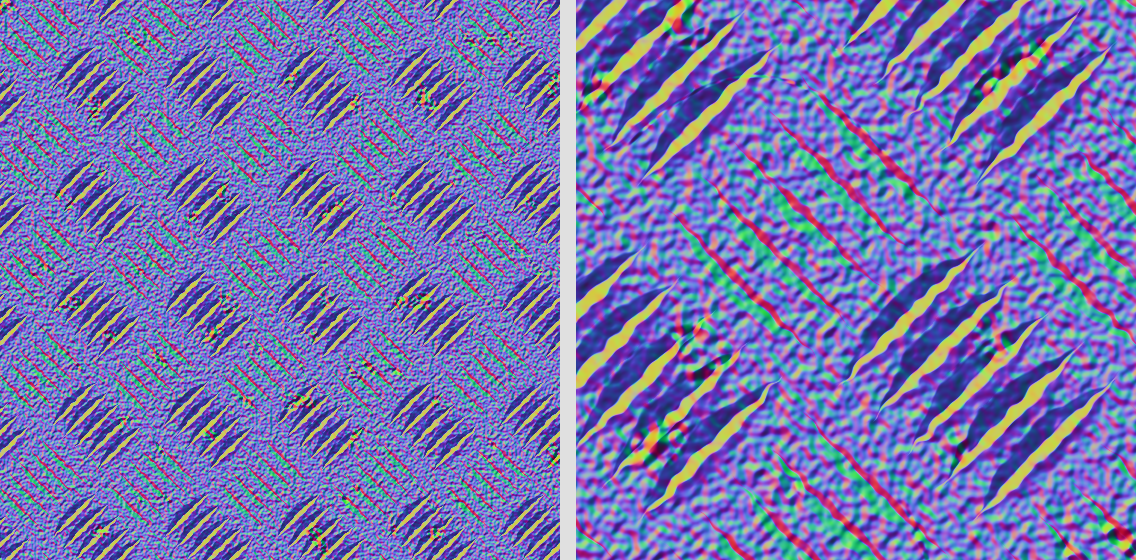
Left: the whole. Right: its middle third, enlarged.
Give the GLSL for this texture map, as a Shadertoy shader.

```glsl
// Tangent-space normal map of worn steel tread plate, five by five repeats.
// Two groups of five tapered bars, at right angles, add their side slopes to
// a grainy floor; the summed slope is normalised and encoded as a colour.

const float REPEATS = 5.0;
const float BAR_PITCH = 0.141;
const float BAR_HALF_LENGTH = 0.275;
const vec2 RISING_CENTER = vec2(0.865, 0.196);
const vec2 FALLING_CENTER = vec2(0.357, 0.691);

vec2 randomGradient(vec2 cell) {
    vec3 q = fract(cell.xyx * vec3(0.1031, 0.1030, 0.0973));
    q += dot(q, q.yzx + 33.33);
    float angle = 6.2832 * fract((q.x + q.y) * q.z);
    return vec2(cos(angle), sin(angle));
}

float gradientNoise(vec2 p) {
    vec2 i = floor(p), f = p - i;
    vec2 w = f * f * f * (f * (f * 6.0 - 15.0) + 10.0);
    vec2 e = vec2(1.0, 0.0);
    float a = dot(randomGradient(i), f);
    float b = dot(randomGradient(i + e.xy), f - e.xy);
    float c = dot(randomGradient(i + e.yx), f - e.yx);
    float d = dot(randomGradient(i + 1.0), f - 1.0);
    return mix(mix(a, b, w.x), mix(c, d, w.x), w.y);
}

// Downhill slope of the noise surface
vec2 noiseSlope(vec2 p) {
    vec2 e = vec2(0.25, 0.0);
    float dx = gradientNoise(p - e.xy) - gradientNoise(p + e.xy);
    float dy = gradientNoise(p - e.yx) - gradientNoise(p + e.yx);
    return vec2(dx, dy) / (2.0 * e.x);
}

float band(float offset, float halfWidth, float soft) {
    return 1.0 - smoothstep(halfWidth - soft, halfWidth + soft, abs(offset));
}

// Five bars: xy = slope, z = coverage.
// widths and steepness hold the sharp face, the broad face and the shoulder.
vec3 barGroup(vec2 p, vec2 across, vec3 widths, vec3 steepness, float soft) {
    vec2 along = vec2(-across.y, across.x);
    float u = dot(p, along);
    float v = dot(p, across);
    float index = clamp(round((v + 0.4 * widths.y) / BAR_PITCH), -2.0, 2.0);
    v -= index * BAR_PITCH;

    float taper = 1.0 - pow(u / BAR_HALF_LENGTH, 2.0);
    float sharpFace = band(v, widths.x * taper, soft);
    float broadFace = band(v + (widths.x + widths.y) * taper, widths.y * taper, soft);
    float shoulder = band(v - (widths.x + widths.z) * taper, widths.z * taper, 2.0 * soft);
    broadFace *= 1.0 - sharpFace;
    shoulder *= 1.0 - sharpFace;

    vec2 slope = across * dot(steepness * vec3(1.0, -1.0, -1.0),
                              vec3(sharpFace, broadFace, shoulder));
    // The shoulder also turns along the bar
    slope += along * 0.45 * steepness.z * shoulder;
    return vec3(slope, max(max(sharpFace, broadFace), shoulder));
}

vec2 centered(vec2 p, vec2 center) {
    return fract(p - center + 0.5) - 0.5;
}

// Pitted spots on the bars and a few thin cracks across the plate
float wearMask(vec2 uv, float coverage) {
    float spots = smoothstep(0.3, 0.4, gradientNoise(uv * 17.0 + 4.7));
    float crack = band(gradientNoise(uv * 5.0 + 21.3), 0.006, 0.006);
    crack *= smoothstep(0.15, 0.3, gradientNoise(uv * 6.0 + 9.1));
    return max(spots * (0.25 + 0.75 * coverage), 0.6 * crack);
}

vec3 encodeNormal(vec2 slope) {
    vec3 n = normalize(vec3(slope, 1.0));
    // Green grows downward; blue falls quickly on steep faces
    return vec3(0.47 + 0.5 * n.x, 0.47 - 0.5 * n.y, 0.02 + 0.88 * n.z);
}

void mainImage(out vec4 fragColor, in vec2 fragCoord) {
    vec2 uv = fragCoord / iResolution.y;
    vec2 plate = uv * REPEATS;
    float soft = max(0.006, 0.7 * REPEATS / iResolution.y);

    // Uneven bar edges
    vec2 wobble = vec2(gradientNoise(plate * 18.0), gradientNoise(plate * 18.0 + 37.0));
    vec2 p = plate + 0.014 * wobble;

    // Raised bars
    vec3 rising = barGroup(centered(p, RISING_CENTER), vec2(0.7071, -0.7071),
                           vec3(0.017, 0.029, 0.019), vec3(2.6, 1.25, 0.75), soft);
    vec3 falling = barGroup(centered(p, FALLING_CENTER), vec2(0.7071, 0.7071),
                            vec3(0.010, 0.020, 0.0), vec3(2.2, 1.15, 0.0), soft);
    float coverage = max(rising.z, falling.z);
    float faceVariation = 1.0 + 0.7 * gradientNoise(plate * 16.0 + 5.0);
    vec2 slope = (rising.xy + falling.xy) * faceVariation;

    // Crisp speckled grain, calmer on the rising bars
    vec2 grain = 0.62 * noiseSlope(uv * 190.0) + 0.38 * noiseSlope(uv * 105.0 + 11.0);
    grain *= 0.75 + 0.9 * length(grain);
    slope += grain * mix(1.0, 0.5, rising.z);

    // Coarse pits where worn
    slope += 3.0 * noiseSlope(uv * 135.0 + 53.0) * wearMask(uv, coverage);

    fragColor = vec4(clamp(encodeNormal(slope), 0.0, 1.0), 1.0);
}
```
